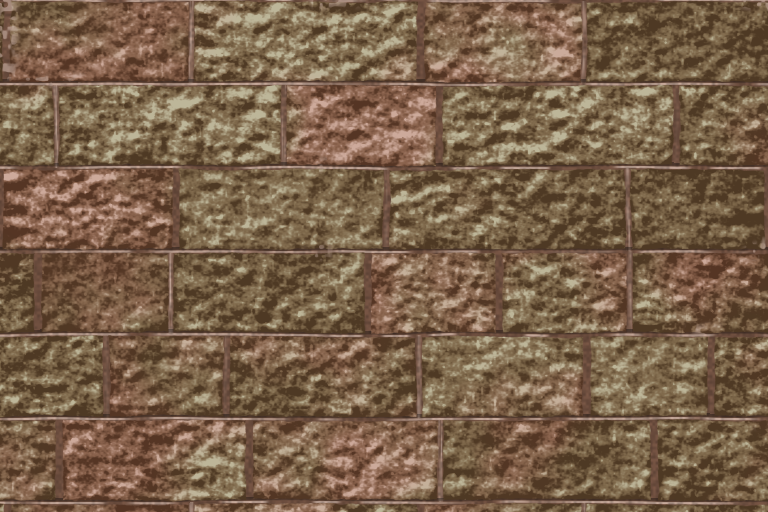
This texture is drawn by a Shadertoy shader. Its source:

```glsl
#define ASPECT 1.5          // canvas width over height
#define COURSES 6.12        // courses visible from top to bottom
#define JOINT_JITTER 0.55   // spread of upright joints, in stones
#define BED_HALF 0.0045     // half width of level joints
#define UPRIGHT_HALF 0.0065 // half width of upright joints
#define GRAIN 42.0          // frequency of the stone relief
#define RELIEF 1.5          // strength of the relief lighting
#define TONE 0.49           // mean brightness of the stone
#define TONE_SPREAD 0.20    // brightness change between stones
#define SEED 7.0

const vec3 DARK_STONE = vec3(0.31, 0.22, 0.15);
const vec3 MID_STONE = vec3(0.51, 0.41, 0.32);
const vec3 PALE_STONE = vec3(0.75, 0.70, 0.64);
const vec3 BROWN_MORTAR = vec3(0.42, 0.30, 0.24);
const vec3 PALE_MORTAR = vec3(0.74, 0.64, 0.59);
const vec3 RED_TINT = vec3(1.07, 0.95, 0.95);
const vec3 OLIVE_TINT = vec3(0.99, 1.02, 0.94);

// Position of the first upright joint in each course, as a share of the width
const float FIRST_JOINT[6] = float[6](0.249, 0.073, 0.0, 0.05, 0.139, 0.077);

float hash(vec2 p) {
    vec3 q = fract(p.xyx * 0.1031);
    q += dot(q, q.yzx + 33.33);
    return fract((q.x + q.y) * q.z);
}

float noise(vec2 p) {
    vec2 i = floor(p), f = fract(p);
    f = f * f * (3.0 - 2.0 * f);
    return mix(mix(hash(i), hash(i + vec2(1, 0)), f.x),
               mix(hash(i + vec2(0, 1)), hash(i + vec2(1, 1)), f.x), f.y);
}

float fbm(vec2 p) {
    float sum = 0.0, amp = 0.5;
    for (int k = 0; k < 4; k++) {
        sum += amp * noise(p);
        p = mat2(1.6, 1.2, -1.2, 1.6) * p + 5.3;
        amp *= 0.55;
    }
    return sum;
}

// Upright joint i of a course, in stone widths from its first joint
float joint(float i, float count, float course) {
    float k = mod(i, count);
    return i + step(0.5, k) * JOINT_JITTER * (hash(vec2(k, course + SEED)) - 0.5);
}

vec3 stoneColor(vec2 p, vec2 id, float edge, float bedSide) {
    vec2 local = p + id * vec2(17.3, 9.1);
    vec2 g = local * GRAIN * vec2(0.8, 1.1);
    float rough = mix(0.75, 1.2, hash(id + 3.7));
    float patches = fbm(local * 7.0) - 0.55;

    // Relief lit from above, with pits and pale flecks
    float tone = TONE + TONE_SPREAD * (hash(id + 11.0) - 0.5) + 0.5 * patches;
    tone += RELIEF * rough * (fbm(g) - fbm(g - vec2(0.2, 0.5)));
    tone -= 0.25 * rough * smoothstep(0.32, 0.12, noise(g * 1.3 + 40.0));
    tone += 0.25 * smoothstep(0.72, 0.95, noise(local * 120.0));
    tone += 0.32 * (noise(local * 210.0) - 0.5);

    // Worn rim: shadow under each stone, softer on the other sides
    float rim = 1.0 - smoothstep(0.0, 0.011, edge);
    tone -= rim * mix(0.12, 0.32, step(bedSide, 0.0));
    tone -= 0.13 * pow(abs(2.0 * p.x / ASPECT - 1.0), 3.0);

    tone = clamp(tone, 0.0, 1.0);
    vec3 color = mix(DARK_STONE, MID_STONE, smoothstep(0.0, 0.5, tone));
    color = mix(color, PALE_STONE, smoothstep(0.42, 1.0, tone));
    float red = hash(id + 23.0) + 1.6 * (fbm(local * 5.0 + 20.0) - 0.55);
    return color * mix(OLIVE_TINT, RED_TINT, smoothstep(0.35, 0.95, red));
}

vec3 mortarColor(vec2 p, float bed, float side, float jointHash) {
    // Ragged pale pointing along level joints, streaks along upright ones
    float worn = smoothstep(0.25, 0.6, noise(p * vec2(22.0, 9.0)));
    float line = smoothstep(0.0032, 0.0012, abs(bed - 0.001)) * worn;
    float streak = noise(p * vec2(330.0, 24.0)) * smoothstep(0.2, 0.9, jointHash);
    streak *= smoothstep(UPRIGHT_HALF, 0.001, side);
    float pale = max(0.85 * line, streak);
    vec3 color = mix(BROWN_MORTAR, PALE_MORTAR, pale);
    color *= 1.0 - 0.35 * smoothstep(0.0, -BED_HALF, bed) * step(abs(bed), 2.0 * BED_HALF);
    return color * (0.86 + 0.28 * noise(p * 170.0));
}

void mainImage(out vec4 fragColor, in vec2 fragCoord) {
    vec2 uv = fragCoord / iResolution.xy;
    vec2 p = vec2(uv.x * ASPECT, 1.0 - uv.y);
    vec2 q = p + 0.004 * (vec2(noise(p * 13.0), noise(p * 9.0 + 31.0)) - 0.5);

    // Course, and signed distance to its nearest level joint
    float level = q.y * COURSES;
    float course = mod(floor(level), 6.0);
    float bed = (fract(level + 0.5) - 0.5) / COURSES;

    // Stone within the course
    float count = 4.0 + step(abs(course - 3.5), 0.6);
    float along = (q.x / ASPECT - FIRST_JOINT[int(course)]) * count;
    float i = floor(along);
    if (along < joint(i, count, course)) i -= 1.0;
    else if (along >= joint(i + 1.0, count, course)) i += 1.0;
    float left = along - joint(i, count, course);
    float right = joint(i + 1.0, count, course) - along;
    float side = min(left, right) * ASPECT / count;
    float nearest = mod(left < right ? i : i + 1.0, count);
    float jointHash = hash(vec2(nearest, course) + 51.0);

    // Chipped outline
    float chip = 0.006 * (fbm(p * 48.0) - 0.5);
    float width = UPRIGHT_HALF * mix(1.2, 0.75, jointHash);
    float edge = min(side - width, abs(bed) - BED_HALF) + chip;
    float blur = max(0.0015, 0.75 / iResolution.y);
    float stone = smoothstep(-blur, blur, edge);

    vec2 id = vec2(mod(i, count), course);
    vec3 color = mix(mortarColor(q, bed, side, jointHash),
                     stoneColor(p, id, edge, bed), stone);

    // Sparse lime bloom close to the joints
    float bloom = smoothstep(0.76, 0.9, noise(p * 8.0 + 70.0)) * smoothstep(0.55, 0.8, noise(p * 110.0));
    color = mix(color, PALE_MORTAR, 0.7 * bloom * smoothstep(0.025, 0.0, edge));
    fragColor = vec4(color, 1.0);
}
```
